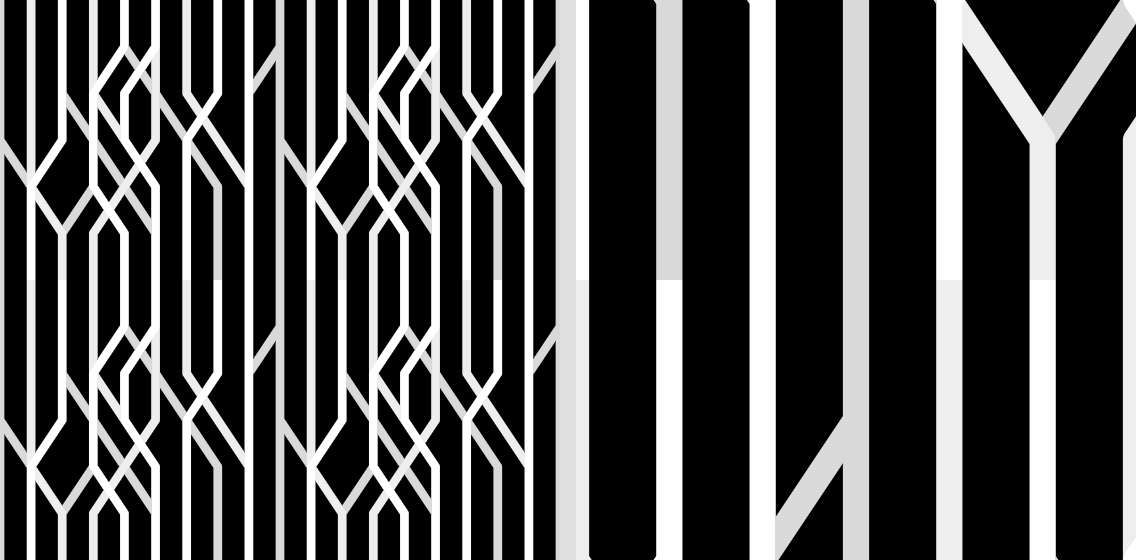
Left, the full canvas; right, a detail of the centre.
Reproduce this pattern procedurally as a WebGL 1 fragment shader.

```glsl
precision highp float;

uniform vec2 u_resolution;

const float WHITE = 1.0;
const float LIGHT = 0.935;
const float GREY = 0.85;

// Distance to a segment inside a tile that wraps sideways
float segmentDistance(vec2 p, vec2 a, vec2 b) {
  vec2 pa = p - a;
  pa.x = fract(pa.x + 0.5) - 0.5;
  vec2 ba = b - a;
  return length(pa - ba * clamp(dot(pa, ba) / dot(ba, ba), 0.0, 1.0));
}

// Shade of a strand running down six rows from its column. It shifts one
// column per row for abs(run) rows from bendRow, and one back at backRow.
float strand(vec2 p, float tone, float column, float bendRow, float run, float backRow) {
  float d = 1.0;
  float x = column;
  for (int i = 0; i < 6; i++) {
    float row = float(i);
    float shift = 0.0;
    if (row >= bendRow && row < bendRow + abs(run)) shift = sign(run);
    if (row == backRow) shift = -sign(run);
    vec2 cell = vec2(9.0, 6.0);
    d = min(d, segmentDistance(p, vec2(x, row) / cell, vec2(x + shift, row + 1.0) / cell));
    x += shift;
  }
  float pixel = 2.0 / min(u_resolution.x, u_resolution.y);
  return tone * clamp(0.5 + (1.0 / 64.0 - d) / pixel, 0.0, 1.0);
}

float strand(vec2 p, float tone, float column, float bendRow, float run) {
  return strand(p, tone, column, bendRow, run, -1.0);
}

void main() {
  // Two by two tiles, rows counted downwards
  vec2 p = fract(gl_FragCoord.xy / u_resolution * 2.0);
  p.y = 1.0 - p.y;

  // Brighter strands pass over darker ones
  float shade = strand(p, GREY, 0.0, 0.0, 0.0);
  shade = max(shade, strand(p, GREY, 0.0, 3.0, 1.0));
  shade = max(shade, strand(p, GREY, 2.0, 2.0, 3.0));
  shade = max(shade, strand(p, GREY, 3.0, 4.0, -1.0));
  shade = max(shade, strand(p, GREY, 4.0, 1.0, 3.0));
  shade = max(shade, strand(p, GREY, 9.0, 1.0, -1.0));

  shade = max(shade, strand(p, LIGHT, 1.0, 4.0, 1.0));
  shade = max(shade, strand(p, LIGHT, 3.0, 2.0, 2.0));
  shade = max(shade, strand(p, LIGHT, 5.0, 3.0, -2.0));
  shade = max(shade, strand(p, LIGHT, 6.0, 2.0, 2.0));

  shade = max(shade, strand(p, WHITE, 2.0, 3.0, -1.0));
  shade = max(shade, strand(p, WHITE, 4.0, 1.0, -1.0, 4.0));
  shade = max(shade, strand(p, WHITE, 5.0, 1.0, -1.0, 3.0));
  shade = max(shade, strand(p, WHITE, 7.0, 2.0, -1.0));
  shade = max(shade, strand(p, WHITE, 8.0, 0.0, 0.0));

  gl_FragColor = vec4(vec3(shade), 1.0);
}
```
